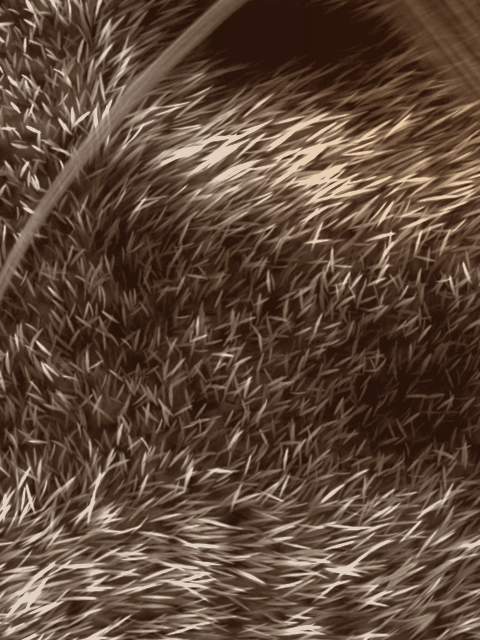
This texture is drawn by a WebGL 2 fragment shader. Its source:

```glsl
#version 300 es
precision highp float;
// Dense animal fur lit unevenly: many layers of short tapered hairs, one per
// jittered grid cell, laid along a smooth direction field from dark undercoat to
// bright tips. A curved stalk and a tuft of long strands lie on top.

uniform vec2 u_resolution;
out vec4 fragColor;

const int LAYERS = 18;
const float CELL = 0.042;        // grid spacing, also the longest half length
const float HAIR_WIDTH = 0.0025; // half width at the middle of a hair
const float SOFTNESS = 0.0021;   // edge blur
const float HAIR_OPACITY = 0.78;
const float GROUND_TONE = 0.2;
const float BLACK_POINT = 0.06;
const float CONTRAST = 2.0;
const float GRAIN = 0.05;
const vec3 WARM_TINT = vec3(1.04, 0.99, 0.88);
const vec3 COOL_TINT = vec3(0.98, 1.0, 1.0);
const vec3 RAMP[6] = vec3[6](
    vec3(0.16, 0.075, 0.04), vec3(0.29, 0.20, 0.14), vec3(0.40, 0.31, 0.25),
    vec3(0.53, 0.44, 0.38), vec3(0.68, 0.60, 0.53), vec3(0.90, 0.82, 0.76));

vec3 hash3(vec2 p) {
    vec3 q = fract(p.xyx * vec3(0.1031, 0.1030, 0.0973));
    q += dot(q, q.yxz + 33.33);
    return fract((q.xxy + q.yzz) * q.zyx);
}

float noise(vec2 p) {
    vec2 i = floor(p), f = fract(p);
    f = f * f * (3.0 - 2.0 * f);
    return mix(mix(hash3(i).x, hash3(i + vec2(1, 0)).x, f.x),
               mix(hash3(i + vec2(0, 1)).x, hash3(i + vec2(1, 1)).x, f.x), f.y);
}

float blob(vec2 p, vec2 centre, vec2 radius) {
    vec2 d = (p - centre) / radius;
    return exp(-dot(d, d));
}

vec3 toneColour(float tone) {
    float t = clamp(tone, 0.0, 1.0) * 5.0;
    int i = min(int(t), 4);
    return mix(RAMP[i], RAMP[i + 1], t - float(i));
}

// Light falling on the coat: bright ridge, pale foreground, deep hollows
float exposure(vec2 p) {
    vec2 ridge = vec2(p.x, p.y + 0.2 * (p.x - 0.38));
    float e = 0.53;
    e += 0.46 * blob(ridge, vec2(0.42, 0.76), vec2(0.30, 0.075));
    e += 0.30 * blob(p, vec2(0.06, 0.09), vec2(0.28, 0.16));
    e += 0.20 * blob(p, vec2(0.52, 0.09), vec2(0.30, 0.14));
    e += 0.18 * blob(p, vec2(0.03, 0.93), vec2(0.18, 0.25));
    e -= 0.56 * blob(p, vec2(0.44, 0.95), vec2(0.22, 0.085));
    e -= 0.30 * blob(p, vec2(0.66, 0.38), vec2(0.20, 0.12));
    e -= 0.14 * blob(p, vec2(0.25, 0.60), vec2(0.12, 0.12));
    float clumps = 0.6 * noise(p * 19.0) + 0.4 * noise(p * 41.0);
    return max(e, 0.05) * (0.55 + 0.9 * clumps);
}

// x: direction, y: random spread, z: half length of hairs near p
vec3 hairLay(vec2 p) {
    float upper = smoothstep(0.55, 0.72, p.y);
    float left = 1.0 - smoothstep(0.05, mix(0.36, 0.26, upper), p.x);
    float lower = 1.0 - smoothstep(0.14, 0.32, p.y);
    float angle = mix(0.92, 0.42, upper);
    angle = mix(angle, 2.0, left);
    angle = mix(angle, 0.2 + 0.3 * cos(9.0 * p.x), lower);
    float order = max(upper * (1.0 - left), lower * 0.8);
    float size = mix(0.54, 1.0, order) - 0.12 * left * upper;
    return vec3(angle, mix(1.35, 0.42, order), CELL * size);
}

// Paints one layer of hairs over the given tone
float hairLayer(vec2 p, float tone, float light, int layer) {
    float depth = (float(layer) + 0.5) / float(LAYERS);
    vec2 seed = vec2(37.0, 71.0) * float(layer + 1);
    vec2 shift = hash3(seed).xy;
    vec2 home = floor(p / CELL + shift);
    for (int y = -1; y <= 1; y++)
    for (int x = -1; x <= 1; x++) {
        vec2 id = home + vec2(x, y);
        vec3 a = hash3(id + seed), b = hash3(id + seed + 311.0);
        if (a.z > mix(1.0, 0.6, depth)) continue;
        vec2 centre = (id + a.xy - shift) * CELL;
        vec3 lay = hairLay(centre);
        float angle = lay.x + lay.y * (b.x + fract(b.z * 7.0) - 1.0);
        vec2 dir = vec2(cos(angle), sin(angle)), d = p - centre;
        float along = dot(d, dir) / lay.z / (0.65 + 0.35 * b.y);
        float across = dot(d, vec2(-dir.y, dir.x)) + 0.005 * (b.y - 0.5) * along * along;
        float width = HAIR_WIDTH * (0.65 + 0.7 * b.y) * (1.0 - 0.65 * min(abs(along), 1.0));
        float cover = 1.0 - smoothstep(width - SOFTNESS, width + SOFTNESS, abs(across));
        cover *= 1.0 - smoothstep(0.6, 1.0, abs(along));
        float hair = light * (0.12 + depth) * (0.53 + 0.74 * b.z) * (0.85 + 0.2 * along);
        tone = mix(tone, hair, cover * HAIR_OPACITY);
    }
    return tone;
}

void main() {
    vec2 p = gl_FragCoord.xy / u_resolution.y;
    float light = exposure(p);
    float tone = light * GROUND_TONE * (0.5 + noise(p * 60.0));
    for (int i = 0; i < LAYERS; i++) tone = hairLayer(p, tone, light, i);
    tone = (tone - BLACK_POINT) * CONTRAST;

    // Long strands sweeping down the upper right corner
    float inside = p.x - 0.59 - 0.8 * (1.0 - p.y);
    float strands = noise(vec2(inside * 110.0, p.y * 9.0)) * 0.45
                  + noise(vec2(inside * 35.0 + 9.0, p.y * 5.0)) * 0.55;
    float tuft = smoothstep(-0.03, 0.03, inside) * smoothstep(0.79, 0.87, p.y);
    tone = mix(tone, 0.08 + 0.45 * strands, tuft * 0.85);

    // Curved stalk with a shadow along its right side
    float rise = p.y - 0.55;
    float slope = 0.46 + 1.56 * rise;
    float side = (p.x - rise * (0.46 + 0.78 * rise)) / sqrt(1.0 + slope * slope);
    float radius = 0.010 + 0.014 * max(rise, 0.0);
    tone *= 1.0 - 0.5 * blob(vec2(side, 0.0), vec2(0.026, 0.0), vec2(0.016, 1.0)) * smoothstep(-0.05, 0.1, rise);
    float stalk = 1.0 - smoothstep(radius - 0.004, radius + 0.003, abs(side));
    float fibre = noise(vec2(side * 260.0, p.y * 14.0));
    float stalkTone = 0.52 + 0.2 * fibre - 0.1 * side / radius - 0.15 * smoothstep(0.3, 0.45, rise);
    tone = mix(tone, stalkTone, stalk * 0.88);

    // Fine grain, then colour with a warm upper right and a cool left
    tone += GRAIN * (noise(p * 330.0) - 0.5);
    float warmth = smoothstep(0.2, 0.7, p.x) * smoothstep(0.45, 0.8, p.y);
    fragColor = vec4(toneColour(tone) * mix(COOL_TINT, WARM_TINT, warmth), 1.0);
}
```
